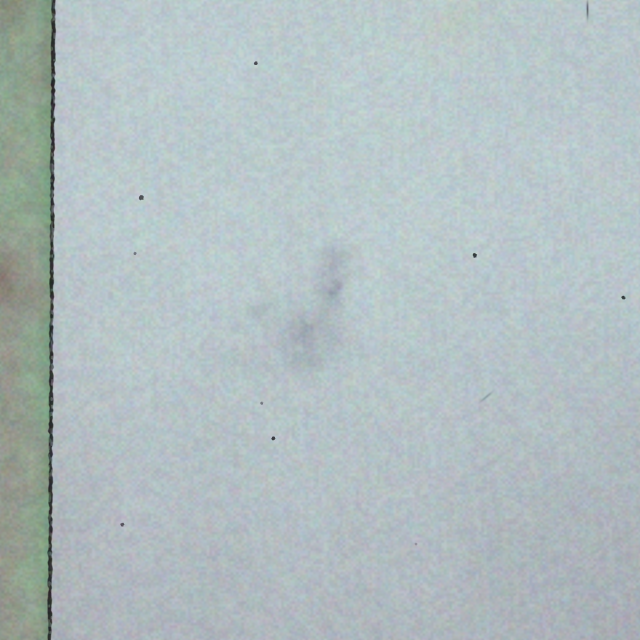
A Shadertoy shader for this texture:

```glsl
// Aged pale blue paper with a mossy green strip on the left and a rough ink rule.
// Layered value noise gives mottling and grain; soft rotated ellipses form the
// brown stain, and a short loop scatters the small ink specks.

float hash(vec2 p) {
    return fract(sin(dot(p, vec2(127.1, 311.7))) * 43758.55);
}

float noise(vec2 p) {
    vec2 cell = floor(p);
    vec2 f = fract(p);
    f = f * f * (3.0 - 2.0 * f);
    float low = mix(hash(cell), hash(cell + vec2(1.0, 0.0)), f.x);
    float high = mix(hash(cell + vec2(0.0, 1.0)), hash(cell + 1.0), f.x);
    return mix(low, high, f.y);
}

float fbm(vec2 p) {
    float sum = 0.0;
    float amp = 0.5;
    for (int i = 0; i < 4; i++) {
        sum += amp * noise(p);
        p = p * 2.03 + 17.3;
        amp *= 0.5;
    }
    return sum / 0.9375;
}

// Signed noise, one independent value per colour channel
vec3 colourNoise(vec2 p) {
    return vec3(noise(p), noise(p + 61.7), noise(p + 143.2)) - 0.5;
}

// Soft elliptical spot, tilted by an angle
float blob(vec2 p, vec2 centre, vec2 radius, float angle) {
    float c = cos(angle);
    float s = sin(angle);
    vec2 d = mat2(c, -s, s, c) * (p - centre) / radius;
    return exp(-dot(d, d));
}

float speck(vec2 p, vec2 centre, float radius, float soft) {
    vec2 d = p - centre;
    float wobble = 0.45 * radius * (noise(p * 420.0) - 0.5);
    return 1.0 - smoothstep(radius - soft, radius + soft, length(d) + wobble);
}

vec3 paperColour(vec2 uv) {
    vec3 upper = vec3(0.735, 0.795, 0.808);
    vec3 lower = vec3(0.682, 0.715, 0.738);
    vec3 col = mix(lower, upper, smoothstep(-0.05, 0.72, uv.y + 0.05 * sin(uv.x * 3.0)));
    col -= vec3(0.025, 0.032, 0.028) * smoothstep(0.55, 1.05, uv.x) * (1.0 - 0.5 * uv.y);
    col -= vec3(0.015, 0.03, 0.025) * exp(-(uv.x - 0.08) * 14.0);
    col += 0.03 * (fbm(uv * 9.0) - 0.5);
    // Warm age marks near the top edge
    float warm = blob(uv, vec2(0.715, 0.965), vec2(0.05, 0.04), 0.3);
    warm += 0.6 * blob(uv, vec2(0.595, 0.795), vec2(0.02, 0.02), 0.0);
    return col - vec3(0.0, 0.02, 0.07) * warm * fbm(uv * 45.0);
}

vec3 stripColour(vec2 uv) {
    float moss = smoothstep(0.3, 0.7, fbm(uv * vec2(18.0, 9.0) + 4.0));
    vec3 col = mix(vec3(0.575, 0.595, 0.55), vec3(0.555, 0.645, 0.565), moss);
    col += 0.07 * (fbm(uv * 40.0) - 0.5);
    col -= vec3(0.06, 0.02, 0.05) * smoothstep(0.05, 0.08, uv.x);
    // Darker brown patches on the outer edge
    float brown = blob(uv, vec2(0.0, 0.56), vec2(0.03, 0.04), 0.0);
    brown += 0.7 * blob(uv, vec2(0.02, 0.99), vec2(0.04, 0.05), 0.0);
    return col - vec3(0.05, 0.11, 0.10) * brown;
}

float stainAmount(vec2 uv) {
    vec2 p = uv + 0.018 * (vec2(fbm(uv * 38.0), fbm(uv * 38.0 + 9.0)) - 0.5);
    float amount = 0.85 * blob(p, vec2(0.522, 0.558), vec2(0.025, 0.046), -0.3);
    amount += 0.75 * blob(p, vec2(0.486, 0.475), vec2(0.048, 0.045), -0.4);
    amount += 0.45 * blob(p, vec2(0.472, 0.432), vec2(0.028, 0.014), 0.2);
    amount += 0.35 * blob(p, vec2(0.525, 0.605), vec2(0.025, 0.013), 0.2);
    amount += 0.40 * blob(p, vec2(0.403, 0.513), vec2(0.022, 0.015), 0.5);
    amount += 0.22 * blob(p, vec2(0.37, 0.435), vec2(0.05, 0.018), 0.0);
    float cores = blob(p, vec2(0.525, 0.547), vec2(0.016, 0.007), 0.7);
    cores += 0.7 * blob(p, vec2(0.478, 0.488), vec2(0.009, 0.006), -0.4);
    cores += 0.5 * blob(p, vec2(0.514, 0.585), vec2(0.012, 0.005), 0.0);
    return amount * (0.55 + 0.8 * fbm(uv * 70.0)) + 0.5 * cores;
}

void mainImage(out vec4 fragColor, in vec2 fragCoord) {
    vec2 uv = fragCoord / iResolution.xy;
    float soft = max(0.0012, 0.75 / iResolution.y);

    // Slightly leaning, ragged rule between strip and paper
    float ruleX = mix(0.0775, 0.0835, uv.y) + 0.0016 * (noise(vec2(uv.y * 150.0, 2.0)) - 0.5);
    float side = uv.x - ruleX;
    vec3 col = mix(stripColour(uv), paperColour(uv), smoothstep(-soft, soft, side));
    col -= vec3(0.10, 0.12, 0.10) * stainAmount(uv);

    float ruleWidth = 0.0017 + 0.0016 * noise(vec2(uv.y * 190.0, 7.0));
    float rule = 1.0 - smoothstep(ruleWidth - soft, ruleWidth + 1.5 * soft, abs(side));
    rule *= 0.65 + 0.35 * smoothstep(0.2, 0.6, noise(vec2(uv.x * 260.0, uv.y * 170.0)));
    col = mix(col, vec3(0.13, 0.14, 0.14), 0.92 * rule);

    // Specks: position, radius, strength
    vec4 specks[9] = vec4[9](
        vec4(0.400, 0.901, 0.0028, 0.8), vec4(0.221, 0.691, 0.0036, 0.8),
        vec4(0.211, 0.604, 0.0022, 0.5), vec4(0.742, 0.601, 0.0032, 0.9),
        vec4(0.974, 0.535, 0.0030, 0.9), vec4(0.427, 0.315, 0.0028, 0.9),
        vec4(0.409, 0.370, 0.0022, 0.5), vec4(0.191, 0.180, 0.0028, 0.7),
        vec4(0.650, 0.150, 0.0022, 0.3));
    float ink = 0.0;
    for (int i = 0; i < 9; i++) {
        ink = max(ink, specks[i].w * speck(uv, specks[i].xy, specks[i].z, soft));
    }
    ink = max(ink, 0.6 * blob(uv, vec2(0.918, 0.985), vec2(0.0017, 0.012), 0.0));
    ink = max(ink, 0.25 * blob(uv, vec2(0.760, 0.380), vec2(0.011, 0.002), 0.7));
    col = mix(col, vec3(0.15, 0.16, 0.18), ink);

    // Coarse colour mottling and fine paper grain
    col += 0.045 * colourNoise(uv * 95.0) + 0.04 * colourNoise(uv * 210.0 + 31.0);
    col += 0.045 * (noise(uv * 240.0 + 5.0) - 0.5);
    fragColor = vec4(clamp(col, 0.0, 1.0), 1.0);
}
```
